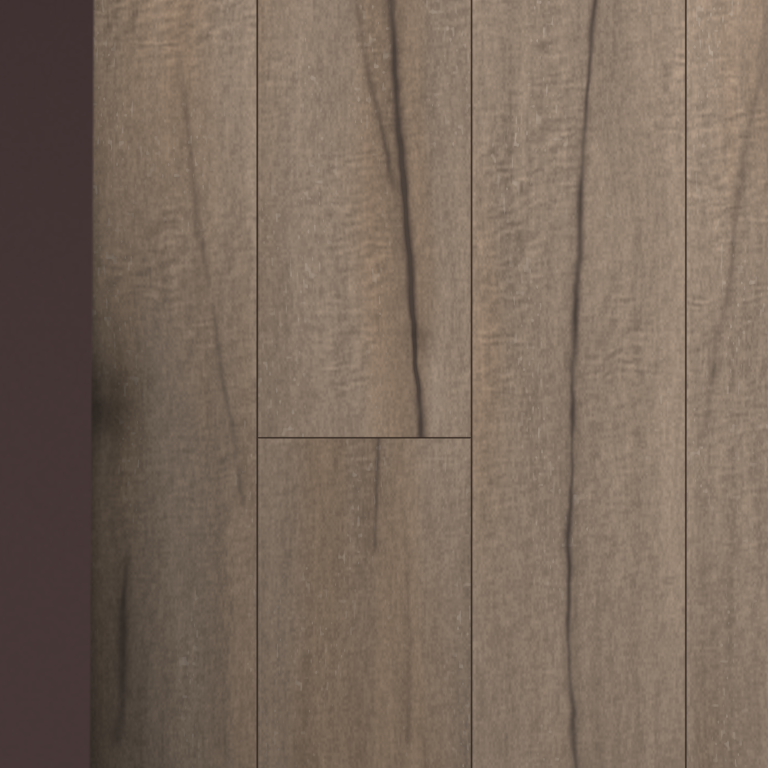
Reproduce this texture procedurally as a Shadertoy shader.

```glsl
// Brown oak floor planks with cracks and worn grain beside a dark plum wall strip.

const vec3 WOOD = vec3(0.555, 0.485, 0.423);
const vec3 WARM_WOOD = vec3(0.545, 0.463, 0.390);
const vec3 SEAM = vec3(0.19, 0.15, 0.125);
const vec3 CRACK = vec3(0.25, 0.215, 0.195);
const vec3 WALL = vec3(0.272, 0.212, 0.212);
const vec3 GLINT = vec3(0.72, 0.67, 0.62);
const float PLANK_WIDTH = 0.279;
const float FIRST_SEAM = 0.056;
const float JOINT_COLUMN = 1.0;
const float JOINT_HEIGHT = 0.430;

float hash(vec2 p) {
    vec3 q = fract(p.xyx * 0.1031);
    q += dot(q, q.yzx + 33.33);
    return fract((q.x + q.y) * q.z);
}

float noise(vec2 p) {
    vec2 i = floor(p), f = fract(p);
    f = f * f * (3.0 - 2.0 * f);
    return mix(mix(hash(i), hash(i + vec2(1, 0)), f.x),
               mix(hash(i + vec2(0, 1)), hash(i + vec2(1, 1)), f.x), f.y);
}

float fbm(vec2 p) {
    float sum = 0.0, gain = 0.5;
    for (int i = 0; i < 4; i++) {
        sum += gain * noise(p);
        p = p * 2.03 + 17.3;
        gain *= 0.5;
    }
    return sum;
}

// Soft elliptical spot
float spot(vec2 p, vec2 center, vec2 radius) {
    vec2 d = (p - center) / radius;
    return exp(-dot(d, d));
}

// Antialiased line at signed distance d
float line(float d, float halfWidth, float aa) {
    return 1.0 - smoothstep(halfWidth - aa, halfWidth + aa, abs(d));
}

// Curved split along the grain: an uneven core inside a soft stain
float crack(vec2 p, vec2 root, float slope, float bend, float width, vec2 span) {
    float t = p.y - root.y;
    float wobble = 0.014 * (fbm(vec2(p.y * 11.0, root.x * 50.0)) - 0.47);
    float d = abs(p.x - root.x - slope * t - bend * t * t - wobble);
    float uneven = noise(vec2(p.y * 26.0, root.x * 90.0));
    float w = width * (0.5 + 0.8 * uneven);
    float core = exp(-d * d / (w * w)) * (0.35 + 0.6 * noise(vec2(p.y * 15.0, root.x * 70.0)));
    float stain = exp(-d / (width * 3.0)) * (0.6 + 0.8 * noise(p * vec2(200.0, 45.0)));
    float fade = smoothstep(span.x, span.x + 0.025, p.y)
               * (1.0 - smoothstep(span.y - 0.10, span.y, p.y));
    return fade * (core + 0.28 * stain);
}

// Raised grain lit from the upper left
float relief(vec2 p, vec2 scale) {
    vec2 q = p * scale;
    return noise(q + vec2(-0.35, 0.35)) - noise(q + vec2(0.35, -0.35));
}

// Grain, fibres and ripples of one board
vec3 wood(vec2 p, float board) {
    vec2 q = p + vec2(board * 3.71, board * 5.13);
    q.x += 0.035 * (fbm(vec2(q.x * 4.0, q.y * 2.5)) - 0.47);
    float broad = fbm(vec2(q.x * 17.0, q.y * 1.3)) - 0.47;
    float streak = fbm(vec2(q.x * 60.0, q.y * 3.0)) - 0.47;
    float fibre = noise(vec2(q.x * 250.0, q.y * 60.0)) - 0.5;
    float pores = noise(q * vec2(380.0, 260.0)) - 0.5;
    float rippleArea = smoothstep(0.38, 0.65, fbm(q * vec2(13.0, 6.0))) * smoothstep(0.0, 0.9, p.y);
    vec2 bent = q + 0.02 * (vec2(fbm(q * 22.0), fbm(q * 22.0 + 40.0)) - 0.47);
    float ripple = relief(bent, vec2(75.0, 170.0)) * (0.3 + 0.9 * rippleArea);
    vec3 color = mix(WOOD, WARM_WOOD, smoothstep(0.45, 0.75, fbm(q * vec2(9.0, 1.0) + 31.0)));
    color *= 1.0 + 0.22 * broad + 0.17 * streak + 0.09 * fibre + 0.11 * pores + 0.13 * ripple;
    float speck = smoothstep(0.74, 0.97, noise(q * vec2(260.0, 140.0)));
    float worn = smoothstep(0.42, 0.70, fbm(q * vec2(24.0, 5.0) + 8.0));
    return mix(color, GLINT, 0.40 * speck * worn);
}

// Light falls off toward the lower left
float lighting(vec2 p) {
    float corner = exp(-max(p.x - 0.12, 0.0) / 0.16) * mix(0.53, 0.17, smoothstep(0.40, 1.0, p.y));
    float low = 1.0 - p.y;
    return 1.07 - 0.14 * low * low - corner;
}

void mainImage(out vec4 fragColor, in vec2 fragCoord) {
    vec2 p = fragCoord / iResolution.xy;
    float aa = 0.8 / min(iResolution.x, iResolution.y);

    // Boards
    float column = floor((p.x - FIRST_SEAM) / PLANK_WIDTH);
    float jointed = 1.0 - step(0.5, abs(column - JOINT_COLUMN));
    float lower = jointed * step(p.y, JOINT_HEIGHT);
    float board = column + 7.0 * lower;
    vec3 color = wood(p, board) * (0.98 + 0.04 * hash(vec2(board, 4.0)) - 0.05 * lower);

    // Splits and dark veins
    float split = crack(p, vec2(0.5495, 0.43), -0.073, 0.0, 0.0048, vec2(0.405, 1.2)) * (1.0 - lower);
    split += 0.40 * crack(p, vec2(0.505, 0.78), -0.19, 0.01, 0.004, vec2(0.74, 1.2));
    split += 0.70 * crack(p, vec2(0.741, 0.30), 0.0, 0.075, 0.0040, vec2(-0.1, 1.2));
    split += 0.50 * crack(p, vec2(0.493, 0.40), 0.02, 0.0, 0.0035, vec2(0.27, 0.55)) * lower;
    split += 0.30 * crack(p, vec2(0.531, 0.15), 0.0, 0.1, 0.004, vec2(0.02, 0.32));
    split += 0.28 * crack(p, vec2(0.306, 0.41), -0.19, 0.1, 0.005, vec2(0.33, 0.95));
    split += 0.60 * crack(p, vec2(0.155, 0.06), 0.04, 0.0, 0.006, vec2(0.02, 0.32));
    split += 0.25 * crack(p, vec2(0.925, 0.48), 0.15, 0.0, 0.006, vec2(0.42, 1.0));
    color = mix(color, CRACK, min(split, 0.85));

    // Knots and the pale burl beside the main split
    float knot = spot(p, vec2(0.132, 0.475), vec2(0.045, 0.055));
    float burl = spot(p, vec2(0.546, 0.560), vec2(0.022, 0.024));
    color *= 1.0 - 0.32 * knot * (0.6 + 0.8 * fbm(p * 45.0)) - 0.22 * burl * fbm(p * 60.0);
    color += 0.06 * spot(p, vec2(0.563, 0.49), vec2(0.010, 0.08)) * (1.0 - lower);
    color *= lighting(p);

    // Seams with a faint bevel
    float seamX = p.x - FIRST_SEAM - PLANK_WIDTH * round((p.x - FIRST_SEAM) / PLANK_WIDTH);
    float jointY = p.y - JOINT_HEIGHT;
    color += 0.02 * line(seamX - 0.004, 0.0012, aa);
    float seam = max(line(seamX, 0.0011, aa), jointed * line(jointY, 0.0010, aa));
    color = mix(color, SEAM, 0.85 * seam);

    // Wall strip and its contact shadow
    float wallEdge = p.x - mix(0.117, 0.122, p.y);
    color *= 1.0 - 0.15 * exp(-max(wallEdge, 0.0) / 0.008);
    vec3 wall = WALL * (1.02 - 0.10 * p.y * p.y + 0.025 * (noise(p * 180.0) - 0.5));
    color = mix(wall, color, smoothstep(-0.0015 - aa, 0.0015 + aa, wallEdge));

    fragColor = vec4(clamp(color, 0.0, 1.0), 1.0);
}
```
